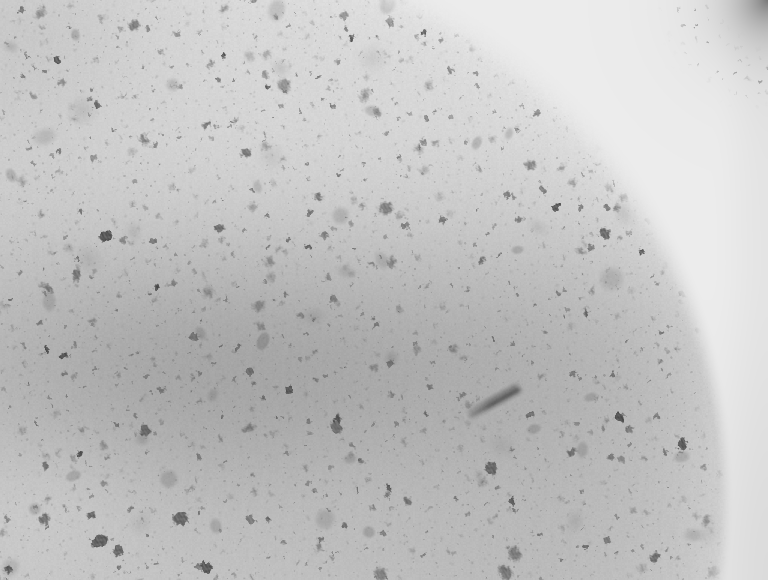
This texture is drawn by a WebGL 2 fragment shader. Its source:

```glsl
#version 300 es
precision highp float;
uniform vec2 u_resolution;
out vec4 fragColor;

vec3 hash3(vec2 cell, float seed) {
  vec3 q = fract(vec3(cell.xyx + seed * 7.13) * vec3(0.1031, 0.1030, 0.0973));
  q += dot(q, q.yxz + 33.33);
  return fract((q.xxy + q.yzz) * q.zyx);
}

float bell(vec2 p, vec2 center, vec2 spread) {
  vec2 d = (p - center) / spread;
  return exp(-dot(d, d));
}

float below(float edge, float blur, float value) {
  return 1.0 - smoothstep(edge - blur, edge + blur, value);
}

// Layered sines that roughen particle outlines
vec2 ripple(vec2 p, float frequency) {
  vec2 q = mat2(0.8, 0.6, -0.6, 0.8) * p * frequency;
  return 0.6 * sin(q.yx + 1.9 * sin(q * 0.57)) + 0.4 * sin(q.yx * 1.9 + q * 0.7);
}

// Cellular scatter: radii and blur are fractions of a cell
float scatter(vec2 p, float cellSize, float seed, float density, vec2 radii, float blur) {
  vec2 q = p / cellSize;
  vec2 home = floor(q);
  float light = 1.0;
  for (int y = -1; y <= 1; y++) {
    for (int x = -1; x <= 1; x++) {
      vec2 cell = home + vec2(x, y);
      vec3 place = hash3(cell, seed);
      vec3 look = hash3(cell, seed + 19.0);
      vec2 d = q - cell - place.xy;
      float angle = look.x * 6.283;
      d = mat2(cos(angle), sin(angle), -sin(angle), cos(angle)) * d;
      d.x *= 1.0 + 0.6 * place.z / density;
      float radius = mix(radii.x, radii.y, look.z * look.z);
      float softness = blur * (0.4 + 2.0 * look.y * look.y);
      float body = below(radius, softness, length(d));
      light *= 1.0 - body * step(place.z, density) * mix(1.0, 0.45, look.y);
    }
  }
  return 1.0 - light;
}

// Tilted rod with a fading lower end
float rod(vec2 p, vec2 center, float angle, vec2 halfSize) {
  vec2 d = p - center;
  d = vec2(dot(d, vec2(cos(angle), sin(angle))), dot(d, vec2(-sin(angle), cos(angle))));
  float body = below(halfSize.x, 0.008, abs(d.x)) * below(halfSize.y, 0.006, abs(d.y));
  float core = exp(-pow((d.y + 0.002) / 0.005, 2.0));
  return body * (0.55 + 0.4 * core) * mix(0.5, 1.0, smoothstep(-0.045, 0.0, d.x));
}

// Uneven illumination inside the droplet
float dropletTone(vec2 p, float rim) {
  float tone = mix(0.79, 0.84, smoothstep(0.35, 0.8, p.y));
  tone -= 0.14 * bell(p, vec2(0.40, 0.36), vec2(0.55, 0.24));
  tone -= 0.05 * bell(p, vec2(1.0, 0.28), vec2(0.30, 0.35));
  tone -= 0.07 * bell(p, vec2(0.0, 1.0), vec2(0.25, 0.28));
  tone -= 0.03 * bell(p, vec2(0.75, 0.0), vec2(0.50, 0.12));
  tone += 0.03 * bell(p, vec2(0.08, 0.15), vec2(0.18, 0.12));
  return tone + 0.055 * exp(min(rim, 0.0) / 0.07);
}

float surroundTone(vec2 p, vec2 corner) {
  float tone = mix(0.89, 0.925, smoothstep(0.0, 0.55, p.y));
  tone -= 0.03 * below(0.05, 0.05, corner.x - p.x);
  return tone - 0.42 * exp(-distance(p, corner) / 0.055);
}

void main() {
  vec2 p = gl_FragCoord.xy / u_resolution.y;
  vec2 corner = vec2(u_resolution.x / u_resolution.y, 1.0);

  // Droplet and its bright surroundings
  float rim = length(p - vec2(0.292, 0.135)) - 0.96;
  float rimBlur = mix(0.014, 0.035, smoothstep(0.1, 0.9, p.y));
  float inside = below(0.0, rimBlur, rim);
  float tone = mix(surroundTone(p, corner), dropletTone(p, rim), inside);

  // Particles at several sizes and focal depths
  vec2 rough = p + 0.0026 * ripple(p, 330.0) + 0.0011 * ripple(p.yx, 790.0);
  float low = below(0.09, 0.09, p.y);
  float haze = scatter(p, 0.12, 3.0, 0.6, vec2(0.08, 0.15), 0.08);
  float clumps = scatter(rough, 0.097, 11.0, 0.5 + 0.25 * low,
                         vec2(0.06, 0.125) * (1.0 + 0.35 * low), 0.035);
  float grains = scatter(rough, 0.044, 23.0, 0.65, vec2(0.06, 0.16), 0.075);
  float flecks = scatter(rough, 0.026, 67.0, 0.5, vec2(0.06, 0.16), 0.10);
  float dust = scatter(p, 0.014, 37.0, 0.6, vec2(0.07, 0.16), 0.12);
  float texture1 = 0.88 + 0.12 * ripple(p, 620.0).x;
  float light = (1.0 - 0.85 * clumps * texture1) * (1.0 - 0.58 * grains * texture1);
  light *= (1.0 - 0.36 * flecks) * (1.0 - 0.20 * dust) * (1.0 - 0.20 * haze);
  float specks = (1.0 - light) * below(-0.018, 0.025, rim);

  // Fine dust along the far corner arc
  float arc = bell(vec2(distance(p, corner)), vec2(0.135), vec2(0.045));
  specks = max(specks, arc * 0.38 * scatter(rough, 0.018, 51.0, 0.6, vec2(0.10, 0.2), 0.1));
  specks = max(specks, 0.66 * rod(p, vec2(0.852, 0.308), 0.5, vec2(0.049, 0.0095)));
  tone = mix(tone, 0.20, specks);

  // Subtle mottling and faint vertical streaks
  float mottling = hash3(floor(p * 386.0), 5.0).x - 0.5;
  float streaks = sin(p.x * 310.0 + 2.0 * sin(p.y * 24.0)) * sin(p.x * 97.0 + p.y * 9.0);
  tone += (0.02 * mottling + 0.003 * streaks) * inside;
  fragColor = vec4(vec3(clamp(tone, 0.0, 1.0)), 1.0);
}
```
